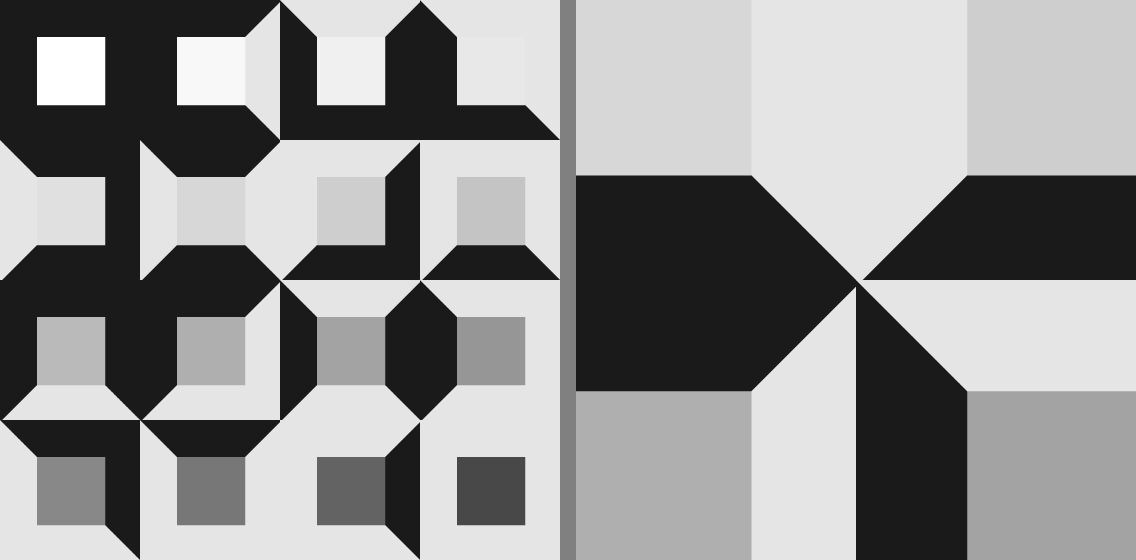
Left: the whole. Right: its middle third, enlarged.
A Shadertoy shader for this pattern:

```glsl
// Four by four set of edge-coded tiles: mitred dark or light borders around squares that darken tile by tile.

// Side of the tile that a point faces: 0 right, 1 top, 2 left, 3 bottom (y points down).
int facingSide(vec2 fromCentre) {
    if (abs(fromCentre.x) > abs(fromCentre.y)) return fromCentre.x > 0.0 ? 0 : 2;
    return fromCentre.y < 0.0 ? 1 : 3;
}

float tileShade(vec2 uv) {
    vec2 grid = 4.0 * vec2(uv.x, 1.0 - uv.y);
    ivec2 cell = ivec2(floor(grid));
    int index = cell.x + 4 * cell.y;

    // The centre sits slightly right of and below the middle of the tile.
    vec2 fromCentre = fract(grid) - 0.508;

    // Inner square: evenly spaced linear light, gamma encoded.
    if (max(abs(fromCentre.x), abs(fromCentre.y)) < 0.243)
        return pow(float(16 - index) / 16.0, 1.0 / 2.2);

    // Border: each bit of the tile index lights one side.
    bool lit = ((index >> facingSide(fromCentre)) & 1) == 1;
    return lit ? 0.898 : 0.1;
}

void mainImage(out vec4 fragColor, in vec2 fragCoord) {
    // Average a 4 x 4 grid of samples to smooth every edge.
    float shade = 0.0;
    for (int i = 0; i < 16; i++) {
        vec2 offset = (vec2(i % 4, i / 4) + 0.5) / 4.0 - 0.5;
        shade += tileShade((fragCoord + offset) / iResolution.xy);
    }
    fragColor = vec4(vec3(shade / 16.0), 1.0);
}
```
